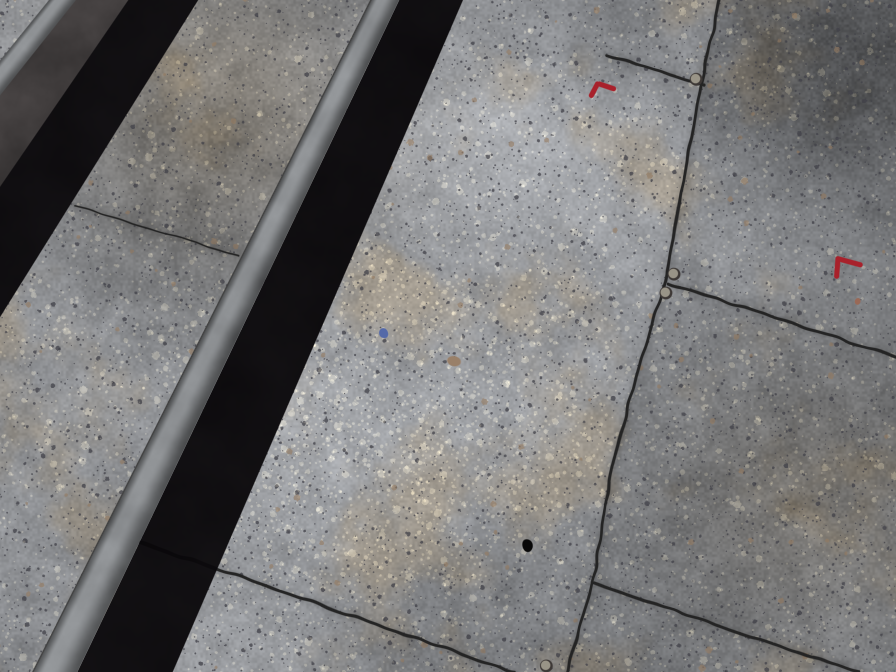
Write a Shadertoy shader that draws this texture.

```glsl
// Sunlit speckled concrete slabs and two stair nosings with deep shadow bands.
// Half-planes pick the regions, blobs and fbm set the tone, jittered cells
// scatter the aggregate; joints, bolts and paint go on top.
#define AGGREGATE 0.30
#define PITTING 0.24
#define MOTTLE 0.15
#define GRAIN 0.07
#define JOINT_WIDTH 0.0022
#define SHADOW vec3(0.062, 0.055, 0.065)
#define PAINT vec3(0.66, 0.13, 0.17)
#define AA (0.8 / iResolution.y)

// Seam between the wide slab and the right-hand slabs, top to bottom
const vec2 SEAM[7] = vec2[7](vec2(1.071, 1), vec2(1.042, .87), vec2(.993, .592),
    vec2(.938, .41), vec2(.911, .306), vec2(.882, .132), vec2(.844, 0));

float hash(vec2 p) {
    vec3 q = fract(p.xyx * 0.1031);
    q += dot(q, q.yzx + 33.33);
    return fract((q.x + q.y) * q.z);
}

float noise(vec2 p) {
    vec2 i = floor(p), f = fract(p);
    f = f * f * (3.0 - 2.0 * f);
    return mix(mix(hash(i), hash(i + vec2(1, 0)), f.x),
               mix(hash(i + vec2(0, 1)), hash(i + 1.0), f.x), f.y);
}

float fbm(vec2 p) {
    float sum = 0.0, amp = 0.5;
    for (int i = 0; i < 5; i++, amp *= 0.5) {
        sum += amp * noise(p);
        p = mat2(1.6, 1.2, -1.2, 1.6) * p + 17.3;
    }
    return sum;
}

float cover(float d) { return 1.0 - smoothstep(-AA, AA, d); }

void paint(inout vec3 col, vec3 ink, float d) { col = mix(col, ink, cover(d)); }

float blob(vec2 p, float x, float y, float r) {
    vec2 d = (p - vec2(x, y)) / r;
    return exp(-dot(d, d));
}

// Signed distance to the line from a (upper) to b (lower), positive on the right
float rightOf(vec2 p, vec2 a, vec2 b) {
    vec2 d = normalize(b - a);
    return dot(p - a, vec2(-d.y, d.x));
}

float segment(vec2 p, vec2 a, vec2 b) {
    vec2 d = b - a;
    return length(p - a - d * clamp(dot(p - a, d) / dot(d, d), 0.0, 1.0));
}

float seamX(float y) {
    float x = SEAM[0].x;
    for (int i = 0; i < 6; i++) {
        vec2 a = SEAM[i], b = SEAM[i + 1];
        if (y <= a.y) x = mix(b.x, a.x, (y - b.y) / (a.y - b.y));
    }
    return x;
}

// One jittered, irregular dot per occupied cell
float specks(vec2 p, float cell, float radius, float density) {
    vec2 g = mat2(0.82, 0.57, -0.57, 0.82) * p / cell + 50.0, id = floor(g);
    vec2 c = 0.25 + 0.5 * vec2(hash(id), hash(id + 31.7));
    float r = radius * (0.35 + 0.65 * hash(id + 71.3));
    float d = length(fract(g) - c) * cell - r + 0.5 * r * (noise(p * 420.0) - 0.5);
    return cover(d) * step(hash(id + 113.1), density);
}

vec3 concrete(vec2 p, float tone, float warmth) {
    float stain = fbm(p * 7.0 + 4.0);
    tone += MOTTLE * (fbm(p * 5.0) - 0.5) + 0.13 * (fbm(p * 28.0) - 0.5);
    tone += GRAIN * (noise(p * 260.0) - 0.5);
    warmth += 0.06 * smoothstep(0.5, 0.75, stain);
    vec3 col = tone * vec3(0.985 + warmth, 1.0, 1.025 - 1.6 * warmth);
    float rich = AGGREGATE * (0.35 + 1.1 * blob(p, .57, .36, .3) + 0.35 * stain);
    float cell = 0.024;
    for (int i = 0; i < 3; i++, cell *= 0.6) {
        vec2 q = p + float(i) * 3.7;
        col += vec3(0.13, 0.12, 0.09) * specks(q, cell, cell * 0.25, rich);
        col = mix(col, vec3(0.25, 0.25, 0.28), 0.75 * specks(q + 9.1, cell, cell * 0.15, PITTING));
    }
    return mix(col, vec3(0.58, 0.48, 0.38), 0.6 * specks(p + 5.0, 0.04, 0.005, 0.16));
}

// Rounded edge strip, t runs across from the tread to the shaded face
vec3 nosing(vec2 p, float t) {
    float shade = mix(0.33, 0.57, smoothstep(0.0, 0.25, t)) - 0.25 * smoothstep(0.45, 1.0, t);
    return (shade + 0.12 * (fbm(p * 22.0) - 0.5)) * vec3(0.98, 1.0, 1.02);
}

void mainImage(out vec4 fragColor, in vec2 fragCoord) {
    vec2 p = fragCoord / iResolution.y;
    vec2 w = p + 0.004 * (vec2(noise(p * 45.0), noise(p * 45.0 + 9.0)) - 0.5);
    float edgeL = rightOf(p, vec2(.552, 1), vec2(.049, 0));
    float edgeR = rightOf(p, vec2(.594, 1), vec2(.115, 0));
    float upperL = rightOf(p, vec2(.073, 1), vec2(0, .91));
    float upperR = rightOf(p, vec2(.113, 1), vec2(0, .858));
    float seam = w.x - seamX(p.y);

    // Broad light and dark areas of each slab
    float wide = 0.575 + 0.08 * blob(p, .78, .8, .2) + 0.06 * blob(p, .52, .38, .2)
        - 0.09 * blob(p, .95, .97, .12) - 0.1 * blob(p, .72, .04, .18);
    float right = 0.51 - 0.17 * blob(p, 1.28, .92, .22) + 0.08 * blob(p, 1.12, .64, .14)
        - 0.06 * blob(p, 1.2, .3, .3);
    float tread = 0.55 - 0.09 * blob(p, .32, .75, .16);
    float tone = mix(mix(right, wide, cover(seam)), tread, cover(edgeL));
    tone = mix(tone, 0.6, cover(upperL));
    float warmth = 0.05 * blob(p, .33, .84, .2) + 0.03 * blob(p, 1.2, .25, .18);
    vec3 slab = concrete(p, tone, warmth), col = slab;

    // Joints
    float joint = min(abs(seam), segment(w, vec2(.208, .193), vec2(.764, 0)));
    joint = min(joint, segment(w, vec2(.903, .917), vec2(1.047, .875)));
    joint = min(joint, segment(w, vec2(.993, .578), vec2(1.34, .468)));
    joint = min(joint, segment(w, vec2(.882, .132), vec2(1.276, 0)));
    joint = min(joint, segment(w, vec2(.113, .693), vec2(.356, .618)) + 0.001);
    col *= 1.0 - 0.2 * exp(-joint * 160.0);
    paint(col, vec3(0.14), joint - JOINT_WIDTH);

    // Bolts, drain hole, spots and painted corner strokes
    vec2 bolts[4] = vec2[4](vec2(1.036, .882), vec2(1.003, .592), vec2(.991, .564), vec2(.813, .009));
    for (int i = 0; i < 4; i++) {
        paint(col, vec3(0.24, 0.22, 0.21), length(p - bolts[i]) - 0.0095);
        paint(col, vec3(0.6, 0.58, 0.53), length(p - bolts[i] + vec2(.001, -.001)) - 0.007);
    }
    paint(col, vec3(0.03), length(w - vec2(.785, .188)) - 0.008);
    paint(col, vec3(0.33, 0.41, 0.66), length(w - vec2(.571, .505)) - 0.007);
    paint(col, vec3(0.6, 0.5, 0.41), length((w - vec2(.677, .462)) * vec2(.7, 1)) - 0.007);
    paint(col, vec3(0.6, 0.41, 0.34), length(w - vec2(1.276, .552)) - 0.005);
    float stroke = min(segment(p, vec2(.88, .858), vec2(.889, .875)), segment(p, vec2(.892, .875), vec2(.913, .868)));
    stroke = min(stroke, segment(p, vec2(1.245, .589), vec2(1.247, .615)));
    paint(col, PAINT, min(stroke, segment(p, vec2(1.247, .615), vec2(1.28, .606))) - 0.0038);

    // Shadow bands, dim riser and both nosings
    vec3 dark = SHADOW + 0.035 * (fbm(p * 12.0) - 0.5) - 0.025 * cover(joint - 0.003);
    paint(col, dark, max(-edgeR, rightOf(p, vec2(.689, 1), vec2(.257, 0))));
    paint(col, nosing(p, edgeL / (edgeL - edgeR)), max(-edgeL, edgeR));
    paint(col, vec3(0.25), abs(edgeL) - 0.001);
    paint(col, dark, rightOf(p, vec2(.295, 1), vec2(0, .528)));
    vec3 riser = vec3(0.25, 0.235, 0.235) * (0.65 + 0.7 * fbm(p * 14.0));
    paint(col, riser, rightOf(p, vec2(.191, 1), vec2(0, .722)));
    paint(col, nosing(p, upperL / (upperL - upperR)), upperR);
    paint(col, slab, upperL);
    fragColor = vec4(clamp(col, 0.0, 1.0), 1.0);
}
```
